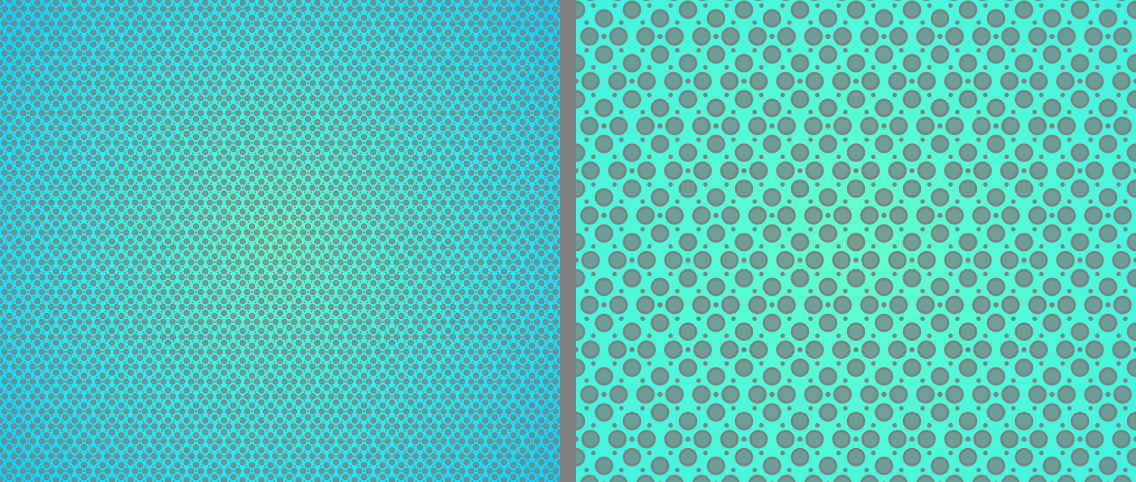
Left: the whole. Right: its middle third, enlarged.
Reproduce this pattern procedurally as a Shadertoy shader.

```glsl
// Staggered rows of four-disc flowers with tiny dots over a radial aqua gradient.

// Layout, measured in flower spacings
const float FLOWERS_ACROSS = 30.0;
const float ROW_PITCH      = 0.799;
const float FIRST_ROW      = 0.469;   // distance of the top row from the upper edge
const vec2  SIDE_DISC      = vec2(0.26, 0.0);
const vec2  TIP_DISC       = vec2(0.0, 0.322);
const vec2  CORNER_DOT     = vec2(0.31, 0.247);
const float DISC_RADIUS    = 0.165;
const float OUTLINE_WIDTH  = 0.045;
const float CENTER_RADIUS  = 0.046;
const float CORNER_RADIUS  = 0.040;

// Ink and its opacity
const vec3  INK             = vec3(0.48, 0.485, 0.49);
const float FILL_OPACITY    = 0.72;
const float OUTLINE_OPACITY = 0.92;

// Gradient stops; radii are in half canvas widths
const vec3  GLOW_COLOR  = vec3(0.38, 1.00, 0.80);
const vec3  MID_COLOR   = vec3(0.18, 0.92, 0.93);
const vec3  RIM_COLOR   = vec3(0.06, 0.82, 0.99);
const float MID_RADIUS  = 0.72;
const float RIM_RADIUS  = 1.32;

float circle(vec2 p, vec2 center, float radius) {
    return length(p - center) - radius;
}

float coverage(float dist, float pixel) {
    return clamp(0.5 - dist / pixel, 0.0, 1.0);
}

// Nearest distances in the staggered field: x = large discs, y = tiny dots
vec2 flowerField(vec2 p) {
    vec2 nearest = vec2(1e3);
    float baseRow = floor((p.y - FIRST_ROW) / ROW_PITCH + 0.5);
    for (int i = -1; i <= 1; i++) {
        float row = baseRow + float(i);
        float shift = 0.5 * mod(row, 2.0);

        // Fold onto one quadrant of the closest flower in this row
        vec2 q = vec2(fract(p.x - shift + 0.5) - 0.5,
                      p.y - FIRST_ROW - row * ROW_PITCH);
        q = abs(q);

        float discs = min(circle(q, SIDE_DISC, DISC_RADIUS),
                          circle(q, TIP_DISC, DISC_RADIUS));
        float dots = min(circle(q, vec2(0.0), CENTER_RADIUS),
                         circle(q, CORNER_DOT, CORNER_RADIUS));
        nearest = min(nearest, vec2(discs, dots));
    }
    return nearest;
}

vec3 background(vec2 fragCoord) {
    float r = length(2.0 * fragCoord - iResolution.xy) / iResolution.x;
    vec3 inner = mix(GLOW_COLOR, MID_COLOR, clamp(r / MID_RADIUS, 0.0, 1.0));
    float outer = (r - MID_RADIUS) / (RIM_RADIUS - MID_RADIUS);
    return mix(inner, RIM_COLOR, clamp(outer, 0.0, 1.0));
}

void mainImage(out vec4 fragColor, in vec2 fragCoord) {
    // Pattern space hangs from the top edge
    float pixel = FLOWERS_ACROSS / iResolution.x;
    vec2 p = vec2(fragCoord.x, iResolution.y - fragCoord.y) * pixel;
    vec2 field = flowerField(p);

    // Translucent discs with a denser outline, plus the dots
    float disc = coverage(field.x, pixel);
    float core = coverage(field.x + OUTLINE_WIDTH, pixel);
    float discInk = FILL_OPACITY * core + OUTLINE_OPACITY * (disc - core);
    float dotInk = OUTLINE_OPACITY * coverage(field.y, pixel);

    vec3 color = mix(background(fragCoord), INK, max(discInk, dotInk));
    fragColor = vec4(color, 1.0);
}
```
